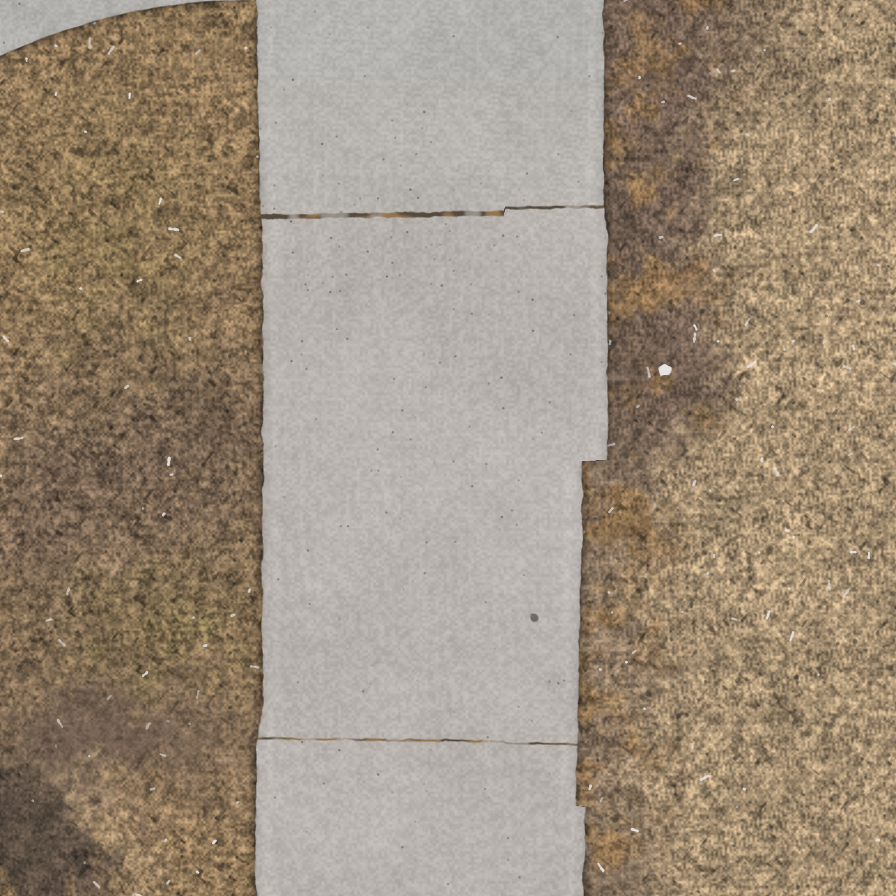
Reproduce this texture procedurally as a three.js fragment shader.

```glsl
// Aerial view of a pale concrete footpath between two strips of dry grass.
// Slabs are distance masks with wobble; turf is layered noise tinted by
// soft patches; pores and litter are scattered on hashed grids.
#define CONCRETE vec3(.722, .702, .682)
#define TAN_GRASS vec3(.565, .47, .35)
#define STRAW vec3(.645, .56, .445)
#define OLIVE vec3(.49, .43, .285)
#define BARE_SOIL vec3(.435, .365, .315)
#define DARK_SOIL vec3(.325, .285, .24)
#define RUST vec3(.575, .455, .31)
#define GRASS_CONTRAST .92
#define EDGE_SOFT .0012
#define LITTER_CHANCE .15

varying vec2 vUv;

float hash(vec2 p) {
  return fract(sin(dot(p, vec2(127.1, 311.7))) * 43758.5453);
}

float noise(vec2 p) {
  vec2 i = floor(p), f = fract(p);
  f = f * f * (3. - 2. * f);
  return mix(mix(hash(i), hash(i + vec2(1, 0)), f.x),
             mix(hash(i + vec2(0, 1)), hash(i + vec2(1, 1)), f.x), f.y);
}

float fbm(vec2 p) {
  float sum = 0., amp = .5;
  for (int i = 0; i < 5; i++) {
    sum += amp * noise(p);
    p = mat2(1.6, 1.2, -1.2, 1.6) * p + 7.3;
    amp *= .5;
  }
  return sum;
}

// Gaussian patch: centre x, y and radii
float blob(vec2 p, float x, float y, float rx, float ry) {
  vec2 d = (p - vec2(x, y)) / vec2(rx, ry);
  return exp(-dot(d, d));
}

float inside(float d) { return smoothstep(-EDGE_SOFT, EDGE_SOFT, d); }

// Pale chips of varied length and brightness, one per grid cell
float litter(vec2 p, float cells, float seed) {
  vec2 id = floor(p * cells) + seed, q = fract(p * cells) - .5;
  float angle = 6.283 * hash(id + 3.1), size = hash(id + 12.4);
  q -= .6 * (vec2(hash(id + 5.7), hash(id + 9.2)) - .5);
  vec2 axis = vec2(cos(angle), sin(angle));
  float reach = .005 * size * size * cells;
  float d = length(q - axis * clamp(dot(q, axis), -reach, reach)) / cells;
  return step(hash(id), LITTER_CHANCE) * (.55 + .45 * hash(id + 15.8))
       * (1. - smoothstep(.0006, .0021, d + .0012 * (noise(p * 350.) - .5)));
}

vec3 turf(vec2 p) {
  float broad = fbm(p * 9.), mid = fbm(p * 30. + 4.);
  vec2 w = p + .09 * (vec2(broad, mid) - .5);
  w += .05 * (vec2(noise(p * 75.), noise(p * 75. + 40.)) - .5);
  float side = step(.5, p.x), left = 1. - side;
  vec3 col = mix(TAN_GRASS, STRAW, side);

  // left lawn: olive growth, worn centre, bare lower corner
  float olive = blob(w, .17, .31, .13, .09) + .6 * blob(w, .13, .7, .1, .16);
  col = mix(col, OLIVE, left * min(olive * mid * 1.5, 1.));
  float bare = left * blob(w, .12, .18, .17, .065);
  float worn = .7 * blob(w, .2, .48, .16, .15) + .5 * blob(w, .03, .4, .1, .15);
  col = mix(col, BARE_SOIL, min(left * worn + bare, .9));
  float hollow = left * blob(w, .025, .06, .085, .085);
  float streaks = noise(vec2(p.x - p.y, p.x + p.y) * vec2(75, 22));
  col = mix(col, mix(DARK_SOIL, BARE_SOIL, .9 * streaks), smoothstep(.2, .6, hollow));
  float rim = blob(w, .1, .13, .03, .02) + blob(w, .14, .04, .03, .06);
  col = mix(col, STRAW, left * .5 * min(rim, 1.));

  // right verge: bare band by the path with rust tufts
  float upper = smoothstep(.42, .58, p.y), reach = mix(.725, .8, upper);
  float verge = side * (1. - smoothstep(reach - .045, reach + .04, w.x));
  col = mix(col, BARE_SOIL, verge * mix(.6, .95, upper));
  float tufts = .6 * fbm(p * 19. + 8.) + .4 * fbm(p * 55.);
  col = mix(col, RUST, verge * .8 * smoothstep(.45, .61, tufts));
  col = mix(col, BARE_SOIL, .5 * blob(w, .83, .97, .05, .07));

  // clumps, blades and dark crumbs
  vec2 t = mat2(.8, .6, -.6, .8) * p;
  float blades = .5 * noise(t * 205. + 3. * mid) + .5 * noise(p.yx * 390. + 9.);
  float grain = GRASS_CONTRAST * (blades - .5) + .26 * (noise(t * 85.) - .5);
  float calm = 1. - .55 * min(max(.6 * hollow, bare) + .2 * verge, 1.);
  col *= (1. + grain * calm) * (.84 + .2 * mid + .14 * broad);
  col *= 1. - .32 * calm * smoothstep(.8, .94, noise(t * 140. + 60.));
  float chips = max(litter(t, 23., 1.), litter(p + .37, 33., 20.));
  float scrap = length(p - vec2(.742, .587)) + .008 * (noise(p * 190.) - .5);
  chips = max(chips, 1. - smoothstep(.004, .0065, scrap));
  return mix(col, vec3(.9, .89, .89), chips * (1. - max(.7 * hollow, .5 * bare)));
}

vec3 slab(vec2 p) {
  vec3 col = CONCRETE + .06 * (fbm(p * 14.) - .5);
  col -= vec3(.015, 0, -.003) * smoothstep(.7, 1., p.y);
  col += .075 * (noise(p * 330.) - .5) + .035 * (noise(p.yx * 150.) - .5);
  float worn = blob(p, .42, .71, .14, .06) + .6 * blob(p, .45, .79, .2, .015);
  // pores and one stain
  vec2 id = floor(p * 115.), q = fract(p * 115.) - .5;
  q -= .6 * (vec2(hash(id + 8.), hash(id + 17.)) - .5);
  float pore = step(hash(id + 31.), .035 + .12 * worn) * (1. - smoothstep(.05, .24, length(q)));
  float stain = length(p - vec2(.596, .311)) + .003 * (noise(p * 240.) - .5);
  return col - .022 * worn - .24 * pore * hash(id + 4.) - .3 * (1. - smoothstep(.003, .006, stain));
}

void main() {
  vec2 p = vUv;
  float wobble = .006 * (fbm(p * 60.) - .5);
  // path outline with the offset slab, and the curved corner pavement
  float leftEdge = .286 + .007 * smoothstep(.16, .22, p.y) - .006 * smoothstep(.65, .95, p.y);
  float rightEdge = .658 + .02 * (p.y - .5) - .01 * inside(p.y - .1) + .01 * inside(.1 - p.y) * 0.;
  rightEdge += .003 + .0;
  rightEdge = mix(rightEdge, .678 - .004 * smoothstep(.73, .76, p.y), inside(p.y - .486));
  float path = min(p.x - leftEdge, rightEdge - p.x) + wobble;
  float bend = max(1. - p.x / .275, 0.);
  float corner = min(p.y - 1. + .0625 * bend * bend, .275 - p.x) + .4 * wobble;
  float paved = max(path, corner);

  // broken shadow where turf meets concrete
  vec3 ground = turf(p) * (1. - (.15 + .55 * noise(p * 95.)) * exp(-abs(paved) / .0045));
  vec3 stone = slab(p) + .022 * exp(-pow(abs(path - .014) / .005, 2.));
  stone *= 1. - .16 * noise(p * 80.) * exp(-max(paved, 0.) / .003);

  // joints, stepping near the right end, partly filled with debris
  float shift = inside(p.x - .563), slope = .014 * (p.x - .29);
  float y = p.y + .004 * (fbm(p * 90.) - .5);
  float gap = min(abs(y - .758 - slope - .006 * shift) - mix(.0026, .0015, shift),
                  abs(y - .176 + slope + .002 * shift) - .0011);
  vec3 fill = mix(DARK_SOIL, RUST, smoothstep(.35, .65, noise(p * 60.)) * (1. - .7 * shift));
  float filled = .35 + .65 * smoothstep(.2, .5, noise(vec2(p.x * 55., floor(p.y * 3.))));
  stone = mix(stone, fill, (1. - inside(gap)) * filled * step(.28, p.x));

  gl_FragColor = vec4(mix(ground, stone, inside(paved)), 1);
}
```
